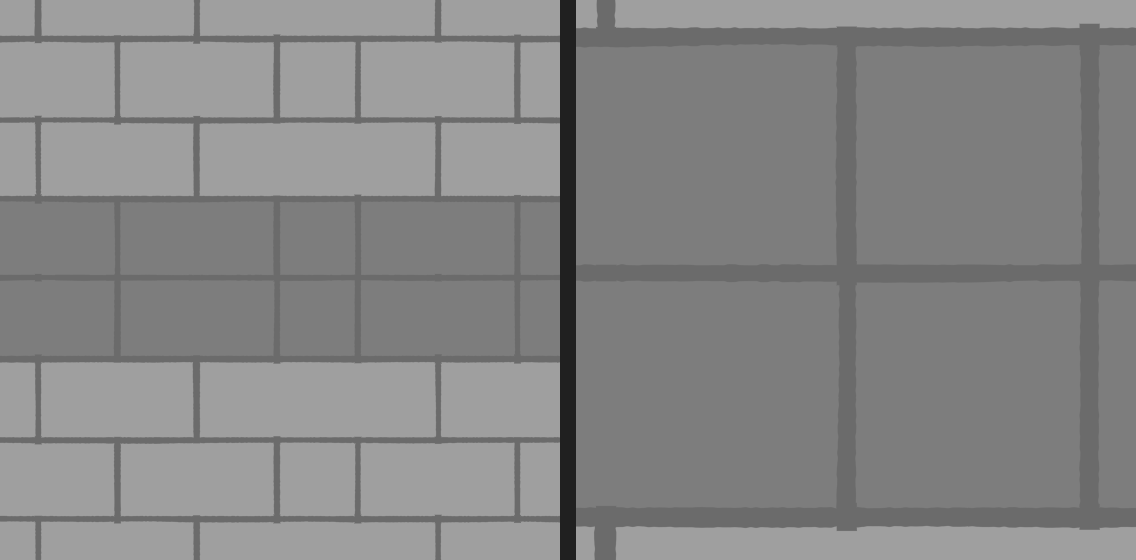
Left, the full canvas; right, a detail of the centre.
Write a Shadertoy shader that draws this pattern.

```glsl
// Grey block wall of seven courses with two darker courses across the middle.
// Joints lie on a 7 x 7 grid; a mirrored parity rule picks which upright joints
// each course keeps, and noise wears the mortar edges.

float hash(vec2 p) {
    p = fract(p * vec2(0.1031, 0.1137));
    p += dot(p, p.yx + 33.33);
    return fract((p.x + p.y) * p.x * 97.3);
}

float noise(vec2 p) {
    vec2 i = floor(p), f = fract(p);
    f = f * f * (3.0 - 2.0 * f);
    return mix(mix(hash(i), hash(i + vec2(1, 0)), f.x),
               mix(hash(i + vec2(0, 1)), hash(i + vec2(1, 1)), f.x), f.y);
}

// Mirrored parity over a period of seven: 1 for 1, 3, 4 and 6
float bondParity(float i) {
    i = mod(i, 7.0);
    return mod(min(i, 7.0 - i), 2.0);
}

// Signed distance to a joint of the given half width, with slow and fine wear
float joint(float across, float along, float halfWidth, float seed) {
    float slow = noise(vec2(along * 1.5, seed * 7.0 + 3.0)) - 0.5;
    float fine = noise(vec2(along * 45.0, seed * 5.0 + 60.0)) - 0.5;
    return abs(across + slow * 0.008) - halfWidth - slow * 0.008 - fine * 0.005;
}

void mainImage(out vec4 fragColor, in vec2 fragCoord) {
    vec2 grid = fragCoord / iResolution.xy * 7.0 - vec2(0.468, 0.513);
    float blur = 0.75 * 7.0 / iResolution.y;

    // Shift each joint slightly off the regular grid
    vec2 line = round(grid);
    grid -= vec2(0.01 * cos(1.26 * (line.x - 4.8)),
                 0.016 * cos(1.5708 * (line.y - 3.0)));
    vec2 d = grid - line;
    float course = floor(grid.y) + 1.0;

    // Bed joints run right across
    float bedWidth = 0.034 + 0.006 * hash(vec2(line.y, 41.0));
    float mortar = joint(d.y, grid.x, bedWidth, line.y + 1.0);

    // Upright joints, kept where column and course parity agree
    float uprightWidth = 0.033 + 0.008 * hash(vec2(line.x, course + 17.0));
    float upright = joint(d.x, grid.y, uprightWidth, line.x + course * 9.0 + 20.0);
    if (bondParity(line.x) == bondParity(course)) mortar = min(mortar, upright);

    // Mortar nubs where upright joints overrun the bed
    float overrun = bedWidth + 0.022 * hash(line + 71.0);
    mortar = min(mortar, max(abs(d.x) - 0.042, abs(d.y) - overrun));

    // Flat block faces, darker in the two middle courses
    float darkBand = 1.0 - smoothstep(-blur, blur, abs(grid.y - 3.0) - 1.0);
    float shade = mix(0.624, 0.490, darkBand);
    shade = mix(0.418, shade, smoothstep(-blur, blur, mortar));

    fragColor = vec4(vec3(shade), 1.0);
}
```
